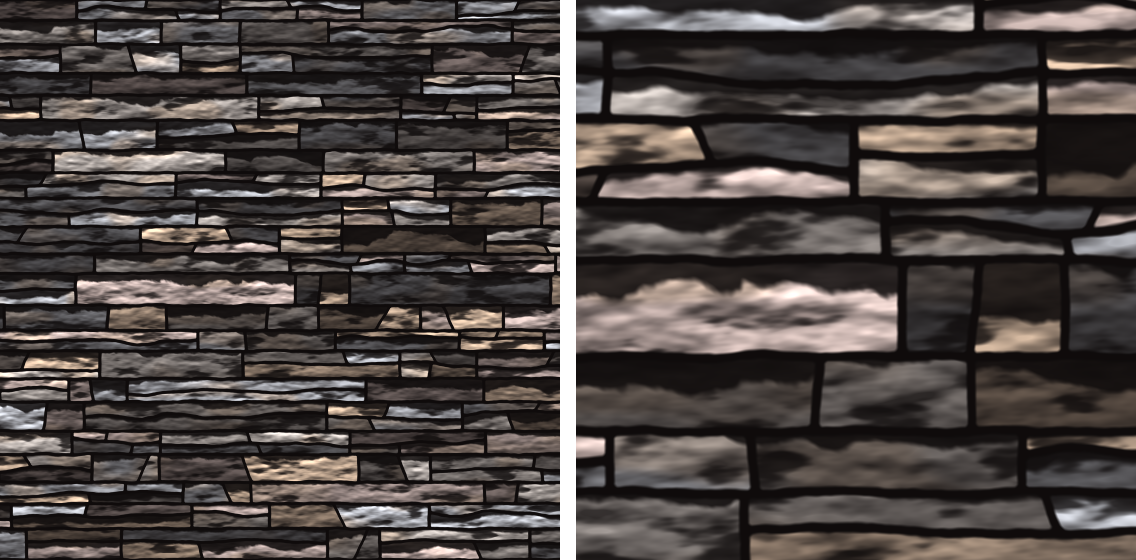
Left, the full canvas; right, a detail of the centre.
Give the GLSL for this texture, as a Shadertoy shader.

```glsl
// Dry-stacked ledge stone wall under raking light from above.
// Jittered rows hold panels that are split into layers and cut into stones;
// each stone gets a tint, layered relief and a ragged shadow from the one above.

const float ROWS = 22.0;
const float PANELS = 4.0;
const float ROW_JITTER = 0.3;
const float PANEL_JITTER = 0.8;
const float SPLIT_CHANCE = 0.42;   // panel split into two thin layers
const float CUT_CHANCE = 0.55;     // layer cut into two stones
const float JOINT = 0.0016;        // half width of the gap
const float CORNER = 0.005;        // corner radius
const float SOFT = 0.0024;         // softness of outlines and shadows
const float WOBBLE = 0.005;        // raggedness of outlines
const float RELIEF_GAIN = 2.6;
const float AMBIENT = 0.11;
const vec2 TONE_RANGE = vec2(0.19, 0.72);
const vec2 RELIEF_SCALE = vec2(20.0, 56.0);
const vec2 LIGHT_STEP = vec2(-0.002, 0.005);

const vec3 SHADOW = vec3(0.058, 0.045, 0.045);
const vec3 SLATE = vec3(0.96, 0.99, 1.03);
const vec3 GREY = vec3(1.02, 0.99, 0.96);
const vec3 MAUVE = vec3(1.07, 0.97, 0.94);
const vec3 OCHRE = vec3(1.13, 0.99, 0.85);

struct Stone { vec2 lo; vec2 hi; vec2 id; };

float hash(vec2 p) {
    return fract(sin(dot(p, vec2(127.1, 311.7))) * 43758.5453);
}

float noise(vec2 p) {
    vec2 i = floor(p), f = fract(p);
    f = f * f * (3.0 - 2.0 * f);
    return mix(mix(hash(i), hash(i + vec2(1, 0)), f.x),
               mix(hash(i + vec2(0, 1)), hash(i + vec2(1, 1)), f.x), f.y);
}

float fbm(vec2 p) {
    float sum = 0.0, amp = 0.53;
    for (int i = 0; i < 4; i++) {
        sum += amp * noise(p);
        p = mat2(1.9, 0.3, -0.5, 1.9) * p + 7.3;
        amp *= 0.5;
    }
    return sum;
}

// Index, start and end of the jittered unit interval that holds t
vec3 interval(float t, float seed, float jitter) {
    float i = floor(t);
    if (t < i + jitter * hash(vec2(i, seed))) i -= 1.0;
    return vec3(i, i + jitter * hash(vec2(i, seed)),
                i + 1.0 + jitter * hash(vec2(i + 1.0, seed)));
}

Stone findStone(vec2 p) {
    vec3 row = interval(p.y * ROWS, 3.0, ROW_JITTER);
    float shift = 9.0 * hash(vec2(row.x, 8.2));
    vec3 col = interval(p.x * PANELS + shift, row.x + 17.0, PANEL_JITTER);
    vec2 lo = vec2((col.y - shift) / PANELS, row.y / ROWS);
    vec2 hi = vec2((col.z - shift) / PANELS, row.z / ROWS);
    vec2 id = vec2(col.x, row.x);
    if (hash(id + 5.3) < SPLIT_CHANCE) {
        float mid = mix(lo.y, hi.y, 0.35 + 0.3 * hash(id + 1.7));
        mid += 0.012 * (noise(vec2(p.x * 16.0, row.x)) - 0.5);
        if (p.y < mid) hi.y = mid;
        else { lo.y = mid; id += vec2(71.3, 13.7); }
    }
    if (hash(id + 9.1) < CUT_CHANCE) {
        float mid = mix(lo.x, hi.x, 0.28 + 0.44 * hash(id + 2.9));
        mid += (p.y - lo.y) * 1.2 * (hash(id + 4.4) - 0.5);
        if (p.x < mid) hi.x = mid;
        else { lo.x = mid; id += vec2(37.9, 91.1); }
    }
    return Stone(lo, hi, id);
}

// Distance inside a rounded box, positive within
float insideBox(vec2 p, vec2 lo, vec2 hi) {
    vec2 c = abs(p - 0.5 * (lo + hi)) - 0.5 * (hi - lo) + CORNER;
    return CORNER - length(max(c, 0.0)) - min(max(c.x, c.y), 0.0);
}

vec3 stoneTint(vec2 p, vec2 id) {
    float pick = hash(id + 6.6);
    vec3 tint = pick < 0.3 ? SLATE : pick < 0.6 ? GREY : pick < 0.83 ? MAUVE : OCHRE;
    float stain = smoothstep(0.55, 0.8, noise(p * vec2(14.0, 30.0) + id));
    return mix(tint, OCHRE, 0.55 * stain);
}

void mainImage(out vec4 fragColor, in vec2 fragCoord) {
    vec2 uv = fragCoord / iResolution.y;
    vec2 p = uv + WOBBLE * vec2(0.6, 1.0) * (vec2(fbm(uv * 45.0), fbm(uv * 38.0 + 31.0)) - 0.5);
    Stone s = findStone(p);
    float height = s.hi.y - s.lo.y;
    float seed = 50.0 * hash(s.id);

    // Outline with a dark joint
    float face = smoothstep(0.0, SOFT, insideBox(p, s.lo, s.hi) - JOINT);

    // Ragged shadow cast by the stone above
    float slant = uv.x + 0.5 * uv.y;
    float reach = 0.04 + 0.75 * hash(s.id + 3.1) * noise(vec2(slant * 15.0, seed));
    reach += 0.35 * (fbm(vec2(slant * 45.0, uv.y * 30.0 + seed)) - 0.42);
    float lit = smoothstep(-SOFT, SOFT, s.hi.y - p.y - height * reach);

    // Layered relief: slopes facing up are bright, hollows are dark
    vec2 q = uv * RELIEF_SCALE + seed;
    float relief = fbm(q);
    float slope = relief - fbm(q + LIGHT_STEP * RELIEF_SCALE);
    lit *= mix(0.15, 1.0, smoothstep(0.27, 0.42, relief));
    float shade = clamp(0.93 + RELIEF_GAIN * slope, 0.35, 1.4);
    shade *= mix(0.82, 1.1, (p.y - s.lo.y) / height);
    shade *= 0.9 + 0.2 * noise(uv * vec2(110.0, 170.0));

    float tone = mix(TONE_RANGE.x, TONE_RANGE.y, hash(s.id + 8.8));
    vec3 albedo = tone * stoneTint(uv, s.id);
    vec3 color = SHADOW + albedo * shade * face * mix(AMBIENT, 1.0, lit);
    fragColor = vec4(clamp(color, 0.0, 1.0), 1.0);
}
```
